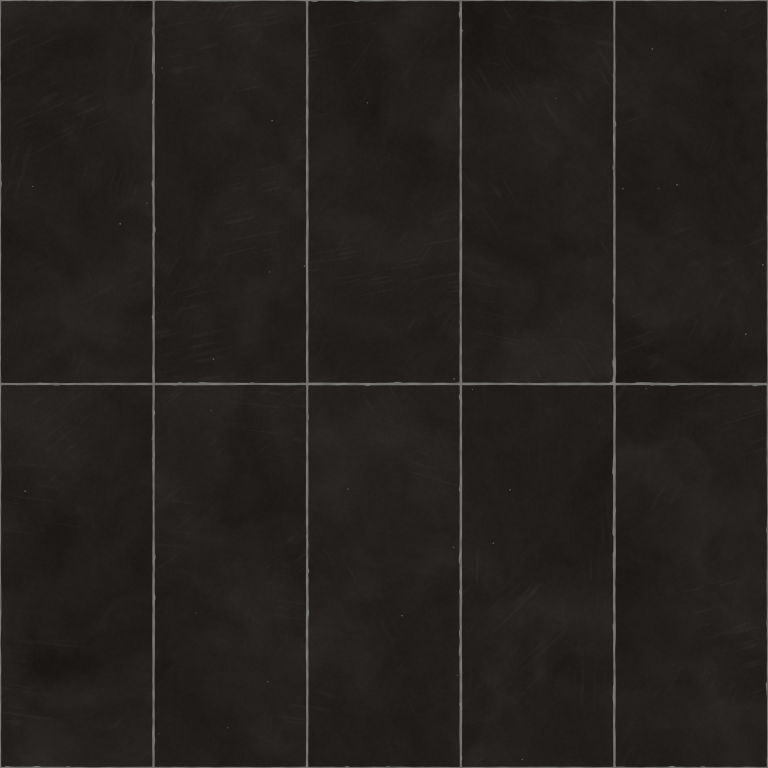
Give the GLSL for this texture, as a WebGL 1 fragment shader.

```glsl
precision highp float;
// Tall charcoal stone tiles, five by two, with thin uneven grey grout joints.

uniform vec2 u_resolution;

const vec2  TILES         = vec2(5.0, 2.0);
const float JOINT_WIDTH   = 0.0030;  // canvas units, as are all lengths below
const float EDGE_WOBBLE   = 0.0011;
const float CHIP_DEPTH    = 0.0011;
const float CORNER_RADIUS = 0.0012;
const float SPECK_CELLS   = 45.0;
const float SPECK_RADIUS  = 0.0011;
const float SPECK_CHANCE  = 0.02;
const float CLOUD_AMOUNT  = 0.085;
const float MOTTLE_AMOUNT = 0.030;
const float GRAIN_AMOUNT  = 0.012;
const float SCRATCH_AMOUNT = 0.022;
const float TILE_VARIATION = 0.006;
const vec3 STONE_COLOR = vec3(0.136, 0.123, 0.114);
const vec3 HAZE_TINT   = vec3(1.00, 0.98, 0.94);
const vec3 GROUT_COLOR = vec3(0.45, 0.45, 0.435);
const vec3 SPECK_COLOR = vec3(0.36, 0.35, 0.33);
const float TAU = 6.2831853;

float hash(vec2 p) {
  vec3 q = fract(p.xyx * vec3(0.1031, 0.1030, 0.0973));
  q += dot(q, q.yzx + 33.33);
  return fract((q.x + q.y) * q.z);
}

vec2 hash2(vec2 p) {
  return vec2(hash(p + 3.7), hash(p + 41.3));
}

float noise(vec2 p) {
  vec2 i = floor(p), f = fract(p);
  f = f * f * (3.0 - 2.0 * f);
  return mix(mix(hash(i), hash(i + vec2(1.0, 0.0)), f.x),
             mix(hash(i + vec2(0.0, 1.0)), hash(i + vec2(1.0, 1.0)), f.x), f.y);
}

float fbm(vec2 p) {
  float sum = 0.0, weight = 0.5;
  for (int i = 0; i < 5; i++) {
    sum += weight * noise(p);
    p = mat2(1.6, 1.2, -1.2, 1.6) * p + 7.3;
    weight *= 0.5;
  }
  return sum / 0.96875;
}

float roundedBox(vec2 p, vec2 halfSize, float radius) {
  vec2 d = abs(p) - halfSize + radius;
  return length(max(d, 0.0)) + min(max(d.x, d.y), 0.0) - radius;
}

// Faint hairline strokes at a given angle, gathered in worn patches.
float scratches(vec2 p, float angle) {
  float c = cos(angle), s = sin(angle);
  vec2 q = mat2(c, -s, s, c) * p;
  q.y += 0.004 * noise(q * 18.0);
  float stroke = smoothstep(0.76, 0.96, noise(q * vec2(22.0, 330.0)));
  return stroke * smoothstep(0.50, 0.75, noise(p * 13.0 + 5.0));
}

// Sparse pale pits, one possible speck in each cell.
float specks(vec2 p, float pixel) {
  vec2 cell = floor(p * SPECK_CELLS);
  vec2 center = (cell + 0.2 + 0.6 * hash2(cell)) / SPECK_CELLS;
  float radius = SPECK_RADIUS * mix(0.5, 1.0, hash(cell + 17.0));
  float dotMask = 1.0 - smoothstep(radius - pixel, radius + pixel, length(p - center));
  return dotMask * step(hash(cell + 91.0), SPECK_CHANCE);
}

vec3 stone(vec2 p, vec2 id, float pixel) {
  vec2 warp = vec2(fbm(p * 6.0), fbm(p * 6.0 + 19.0)) - 0.5;
  float cloud = fbm(p * vec2(7.0, 8.5) + 2.2 * warp) - 0.5;
  float mottle = fbm(p * 30.0 + 3.0 * warp) - 0.5;
  float grain = noise(p * 330.0) - 0.5;
  float tone = CLOUD_AMOUNT * cloud + MOTTLE_AMOUNT * mottle + GRAIN_AMOUNT * grain;
  tone += TILE_VARIATION * (hash(id + 8.0) - 0.5);
  float angle = 2.4 * (hash(id + 27.0) - 0.5);
  tone += SCRATCH_AMOUNT * (scratches(p, angle) + 0.7 * scratches(p + 3.1, angle + 0.8));
  return mix(STONE_COLOR + HAZE_TINT * tone, SPECK_COLOR, specks(p, pixel));
}

// Whole-number sine frequencies keep the joint tone continuous across the canvas.
vec3 grout(vec2 uv) {
  vec2 a = uv * TAU;
  float tone = sin(a.x * 23.0 + 2.0 * sin(a.y * 17.0)) + sin(a.y * 41.0 + 2.0 * sin(a.x * 31.0));
  return GROUT_COLOR * (1.0 + 0.04 * tone);
}

void main() {
  vec2 uv = gl_FragCoord.xy / u_resolution;
  float pixel = 1.0 / min(u_resolution.x, u_resolution.y);

  // Each tile has its own local coordinates and its own patch of noise.
  vec2 id = mod(floor(uv * TILES), TILES);
  vec2 local = (fract(uv * TILES) - 0.5) / TILES;
  vec2 p = local + 1.0 + 6.0 * hash2(id);

  // Hand-cut outline: slow wobble, finer raggedness and occasional chips.
  float wobble = 0.65 * noise(p * 32.0) + 0.35 * noise(p * 130.0) - 0.5;
  float chip = smoothstep(0.78, 1.0, noise(p * 75.0 + 9.0));
  float outline = roundedBox(local, 0.5 / TILES - 0.5 * JOINT_WIDTH, CORNER_RADIUS);
  outline += EDGE_WOBBLE * wobble + CHIP_DEPTH * chip;

  float joint = smoothstep(-0.7 * pixel, 0.7 * pixel, outline);
  gl_FragColor = vec4(mix(stone(p, id, 0.6 * pixel), grout(uv), joint), 1.0);
}
```
